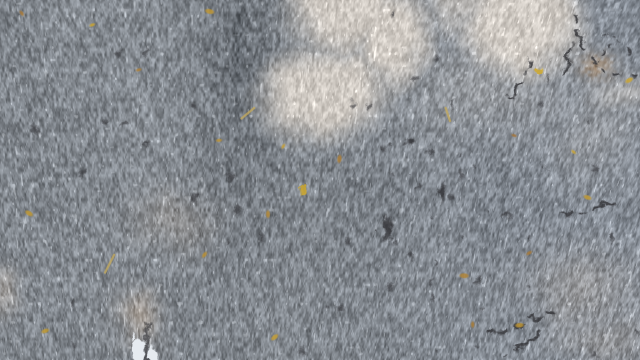
Give the GLSL for this texture, as a Shadertoy shader.

```glsl
// Worn asphalt under dappled sunlight: stretched value noise makes the stone
// grain, soft warped ellipses make the light and shade, and distance functions
// add cracks, stains, fallen leaves, twigs and a chipped paint mark.

const vec3 ASPHALT = vec3(0.510, 0.532, 0.558);
const vec3 SUNLIT = vec3(0.830, 0.805, 0.775);
const vec3 DUST = vec3(0.700, 0.660, 0.620);
const vec3 TAR = vec3(0.190, 0.190, 0.205);
const vec3 YELLOW = vec3(0.800, 0.660, 0.200);
const vec3 BROWN = vec3(0.620, 0.430, 0.230);
const vec3 PAINT = vec3(0.900, 0.920, 0.940);
const vec2 GRAIN_FREQ = vec2(165.0, 72.0);
const float GRAIN_CONTRAST = 0.36;
const float LEAF_CELL = 0.17;
const float STAIN_CELL = 0.062;

float hash(vec2 p) {
    return fract(sin(dot(p, vec2(127.1, 311.7))) * 43758.5453);
}

float noise(vec2 p) {
    vec2 i = floor(p), f = fract(p);
    f = f * f * (3.0 - 2.0 * f);
    return mix(mix(hash(i), hash(i + vec2(1, 0)), f.x),
               mix(hash(i + vec2(0, 1)), hash(i + vec2(1, 1)), f.x), f.y);
}

float fbm(vec2 p) {
    float sum = 0.0, amp = 0.5;
    for (int i = 0; i < 4; i++) {
        sum += amp * noise(p);
        p = p * 2.03 + 17.3;
        amp *= 0.5;
    }
    return sum / 0.9375;
}

float glow(vec2 p, vec2 centre, vec2 radius) {
    vec2 q = (p - centre) / radius;
    return exp(-dot(q, q));
}

float pool(vec2 p, vec2 centre, vec2 radius) {
    return smoothstep(1.35, 0.45, length((p - centre) / radius));
}

float blob(vec2 p, vec2 centre, vec2 radius, float soft) {
    float d = (length((p - centre) / radius) - 1.0) * min(radius.x, radius.y);
    return smoothstep(soft, -soft, d);
}

float segment(vec2 p, vec4 s) {
    vec2 a = p - s.xy, b = s.zw - s.xy;
    return length(a - b * clamp(dot(a, b) / dot(b, b), 0.0, 1.0));
}

// Signed slot per cell: position relative to a jittered centre, in cell units
vec2 scatter(vec2 p, float size, out vec2 id) {
    id = floor(p / size);
    return fract(p / size) - 0.25 - 0.5 * vec2(hash(id + 3.1), hash(id + 8.7));
}

void mainImage(out vec4 fragColor, in vec2 fragCoord) {
    vec2 p = fragCoord / iResolution.y;
    p.x += 0.5 * (16.0 / 9.0 - iResolution.x / iResolution.y);
    float px = 1.0 / iResolution.y;
    vec2 wobble = vec2(fbm(p * 9.0), fbm(p * 9.0 + 41.0)) - 0.5;
    vec2 w = p + 0.09 * wobble;
    vec2 fine = p + 0.035 * (vec2(fbm(p * 45.0), fbm(p * 45.0 + 23.0)) - 0.5);

    // Broad tone and shade
    vec3 col = ASPHALT + 0.07 * (fbm(p * vec2(5.0, 3.0)) - 0.5);
    col += vec3(0.02, 0.025, 0.035) * smoothstep(0.8, 1.7, p.x);
    col -= 0.075 * glow(p, vec2(0.68, 0.80), vec2(0.11, 0.30));
    col -= 0.05 * glow(p, vec2(0.662, 0.88), vec2(0.012, 0.16));
    col -= 0.03 * glow(p, vec2(0.95, 0.42), vec2(0.45, 0.20));

    // Sunlight pools
    float sun = max(pool(w, vec2(0.96, 0.99), vec2(0.17, 0.15)),
                    pool(w, vec2(1.09, 0.90), vec2(0.125, 0.15)));
    sun = max(sun, pool(w, vec2(0.915, 0.74), vec2(0.18, 0.135)));
    sun = max(sun, pool(w, vec2(1.45, 0.94), vec2(0.165, 0.165)));
    sun = max(sun, 0.7 * pool(w, vec2(1.32, 1.0), vec2(0.13, 0.10)));
    sun = max(sun, 0.50 * glow(w, vec2(1.73, 0.74), vec2(0.12, 0.05)));
    sun = max(sun, 0.25 * glow(w, vec2(1.38, 0.76), vec2(0.22, 0.13)));
    sun = max(sun, 0.22 * glow(w, vec2(1.64, 0.64), vec2(0.12, 0.14)));
    col = mix(col, SUNLIT, sun * 0.95);

    // Dusty patches
    float dust = 0.8 * glow(w, vec2(0.385, 0.115), vec2(0.065, 0.06));
    dust += 0.35 * glow(w, vec2(0.47, 0.38), vec2(0.11, 0.08));
    dust += 0.5 * glow(w, vec2(0.0, 0.18), vec2(0.04, 0.06));
    dust += 0.35 * glow(w, vec2(1.62, 0.20), vec2(0.16, 0.09));
    dust += 0.30 * glow(w, vec2(1.68, 0.04), vec2(0.13, 0.06));
    col = mix(col, DUST, min(dust, 1.0));

    // Elongated stone grain, leaning with the viewing direction
    vec2 g = vec2(p.x - (p.y - 0.5) * 0.22 * (p.x - 0.5), p.y) * GRAIN_FREQ;
    float grain = 0.65 * noise(g) + 0.35 * noise(g * 1.9 + 7.0) - 0.5;
    col += grain * GRAIN_CONTRAST * mix(vec3(0.97, 1.0, 1.04), vec3(0.8), sun);
    col += 0.16 * smoothstep(0.80, 0.98, noise(g * 0.8 + 91.0));

    // Tar stains: three large, many small within the worn lane
    float stain = max(blob(fine, vec2(1.139, 0.602), vec2(0.012), 0.006),
                      blob(fine, vec2(1.076, 0.363), vec2(0.011, 0.025), 0.006));
    stain = max(stain, blob(fine, vec2(1.229, 0.468), vec2(0.010, 0.024), 0.006));
    vec2 id;
    vec2 q = scatter(fine, STAIN_CELL, id) * STAIN_CELL;
    float lane = 0.08 + 0.5 * glow(p, vec2(1.16, 0.38), vec2(0.25, 0.40));
    float spot = blob(q, vec2(0.0), vec2(0.005, 0.008) * (0.5 + hash(id)), 0.005);
    stain = max(stain, 0.75 * spot * step(hash(id + 5.5), lane));
    col = mix(col, TAR, 0.8 * stain);

    // Cracks with frayed, broken edges
    vec4 cracks[10] = vec4[10](
        vec4(1.597, 1.0, 1.597, 0.896), vec4(1.597, 0.896, 1.562, 0.80),
        vec4(1.597, 0.896, 1.655, 0.815), vec4(1.655, 0.815, 1.79, 0.773),
        vec4(1.678, 0.907, 1.79, 0.833), vec4(1.655, 0.815, 1.70, 0.896),
        vec4(1.481, 0.85, 1.412, 0.734), vec4(1.366, 0.063, 1.54, 0.139),
        vec4(1.41, 0.016, 1.52, 0.086), vec4(1.574, 0.403, 1.70, 0.444));
    float crack = 1.0;
    for (int i = 0; i < 10; i++) crack = min(crack, segment(fine + 0.04 * wobble, cracks[i]));
    float broken = smoothstep(0.28, 0.55, noise(p * 55.0));
    float rubble = glow(p, vec2(1.66, 0.815), vec2(0.045, 0.035));
    col = mix(col, mix(BROWN, SUNLIT, noise(p * 110.0)), 0.6 * rubble);
    col = mix(col, TAR, 0.8 * broken * smoothstep(0.0055 + px, 0.001, crack));

    // Fallen leaves: a loose scatter and two bright ones
    q = scatter(p, LEAF_CELL, id) * LEAF_CELL;
    float turn = 6.283 * hash(id + 1.9);
    q = mat2(cos(turn), sin(turn), -sin(turn), cos(turn)) * q;
    float leaf = blob(q, vec2(0.0), vec2(0.011, 0.006) * (0.6 + 0.5 * hash(id + 2.2)), px);
    leaf *= step(hash(id + 6.4), 0.32);
    col = mix(col, mix(BROWN, YELLOW, hash(id + 4.6)), 0.85 * leaf);
    leaf = max(blob(fine, vec2(0.838, 0.470), vec2(0.009, 0.012), px),
               blob(fine, vec2(1.503, 0.807), vec2(0.013, 0.009), px));
    col = mix(col, YELLOW, 0.9 * leaf);

    // Twigs
    float twig = min(segment(p, vec4(0.292, 0.243, 0.317, 0.292)),
                     segment(p, vec4(0.671, 0.671, 0.706, 0.700)));
    twig = min(twig, segment(p, vec4(1.238, 0.700, 1.250, 0.664)));
    col = mix(col, mix(YELLOW, DUST, 0.4), 0.8 * smoothstep(0.0025 + px, 0.001, twig));

    // Chipped paint mark with a dark seam
    float seam = segment(fine, vec4(0.405, 0.0, 0.412, 0.10));
    float paint = max(blob(fine, vec2(0.387, 0.022), vec2(0.016, 0.032), px),
                      blob(fine, vec2(0.426, 0.010), vec2(0.015, 0.024), px));
    paint = max(paint, blob(fine, vec2(0.377, 0.063), vec2(0.006, 0.012), px));
    col = mix(col, TAR, 0.6 * smoothstep(0.008, 0.001, seam));
    col = mix(col, PAINT, paint);

    fragColor = vec4(clamp(col, 0.0, 1.0), 1.0);
}
```
